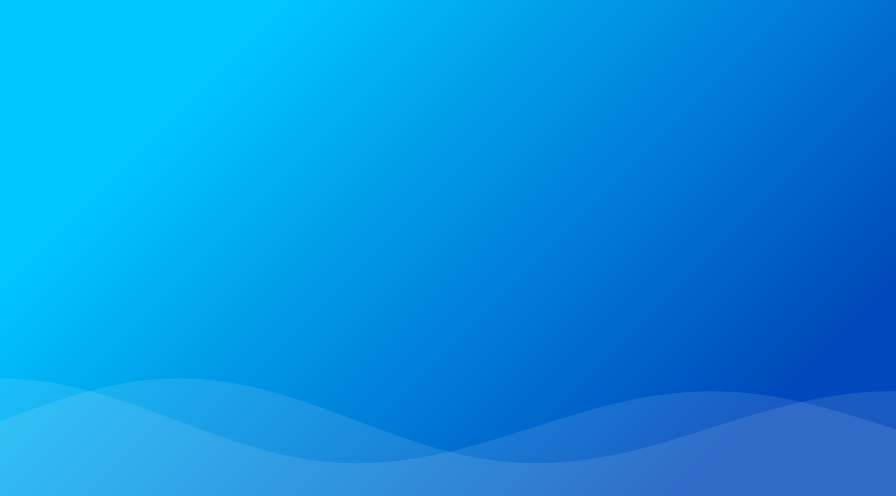
Give the GLSL for this background, as a WebGL 1 fragment shader.

```glsl
precision highp float;

uniform vec2 u_resolution;

// Diagonal gradient: end colours and where the ramp starts and stops
const vec3 SKY_CYAN = vec3(0.0, 0.776, 1.0);
const vec3 DEEP_BLUE = vec3(0.0, 0.282, 0.732);
const float RAMP_START = 0.2;
const float RAMP_END = 0.85;

// Waves: lengths in canvas widths, heights in canvas heights
const float WAVE_LENGTH = 0.794;
const float WAVE_SHIFT = 0.2;
const float TROUGH_LEVEL = 0.066;
const float LEFT_CREST = 0.237;
const float RIGHT_CREST = 0.211;
const float WAVE_OPACITY = 0.1;

const float TAU = 6.2831853;

// Height of a wave whose first crest stands at x = 0
float waveHeight(float x) {
    float crest = x < 0.5 * WAVE_LENGTH ? LEFT_CREST : RIGHT_CREST;
    float swell = 0.5 + 0.5 * cos(TAU * x / WAVE_LENGTH);
    return mix(TROUGH_LEVEL, crest, swell);
}

// Coverage below the wave, softened over one pixel
float waveMask(vec2 uv, float shift) {
    float pixel = 1.0 / u_resolution.y;
    float depth = waveHeight(uv.x - shift) - uv.y;
    return smoothstep(-0.5 * pixel, 0.5 * pixel, depth);
}

void main() {
    vec2 uv = gl_FragCoord.xy / u_resolution;
    float aspect = u_resolution.x / u_resolution.y;

    // Gradient at 45 degrees, from the top left to the bottom right
    float diagonal = (uv.x * aspect + 1.0 - uv.y) / (aspect + 1.0);
    float ramp = clamp((diagonal - RAMP_START) / (RAMP_END - RAMP_START), 0.0, 1.0);
    vec3 color = mix(SKY_CYAN, DEEP_BLUE, ramp);

    // Two translucent white waves
    for (int i = 0; i < 2; i++) {
        float mask = waveMask(uv, float(i) * WAVE_SHIFT);
        color = mix(color, vec3(1.0), WAVE_OPACITY * mask);
    }

    gl_FragColor = vec4(color, 1.0);
}
```
